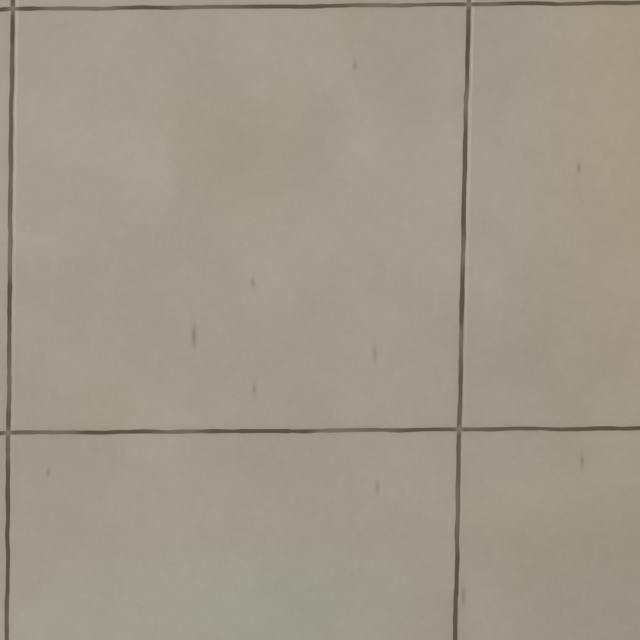
This pattern is drawn by a WebGL 2 fragment shader. Its source:

```glsl
#version 300 es
precision highp float;
// Worn beige floor tiles, each wider than half the canvas, with thin dark grout.
// A slightly skewed grid gives the joints; smooth cellular noise gives clouded glaze,
// fine grain, ragged grout and a few scuffs.

uniform vec2 u_resolution;
out vec4 outColor;

const vec3 TILE_LIGHT  = vec3(0.665, 0.635, 0.585);
const vec3 TILE_DARK   = vec3(0.595, 0.563, 0.510);
const vec3 GROUT_DARK  = vec3(0.350, 0.320, 0.270);
const vec3 GROUT_DUSTY = vec3(0.490, 0.450, 0.400);
const vec3 WARM_TINT   = vec3(0.022, 0.000, -0.020);
const vec3 COOL_TINT   = vec3(-0.016, 0.002, 0.006);
const float GROUT_HALF_WIDTH = 0.0032;

vec2 hash2(vec2 cell) {
    vec3 p = fract(cell.xyx * vec3(0.1031, 0.1030, 0.0973));
    p += dot(p, p.yzx + 33.33);
    return fract((p.xx + p.yz) * p.zy);
}

// Smooth cellular noise: random levels blended around jittered cell points, 0 to 1.
float cellNoise(vec2 p) {
    vec2 cell = floor(p);
    float total = 0.0;
    float weights = 0.0;
    for (int j = -1; j <= 1; j++) {
        for (int i = -1; i <= 1; i++) {
            vec2 id = cell + vec2(i, j);
            vec2 toPoint = id + 0.2 + 0.6 * hash2(id + 40.0) - p;
            float w = pow(max(0.0, 1.0 - dot(toPoint, toPoint) / 1.44), 3.0);
            total += w * hash2(id + 91.0).x;
            weights += w;
        }
    }
    return total / max(weights, 1e-4);
}

// Soft elliptical spot, 1 at its centre.
float spot(vec2 p, vec2 centre, vec2 radius) {
    vec2 d = (p - centre) / radius;
    return exp(-dot(d, d));
}

// Grid position in tile units; the joints lean and spread a little.
vec2 gridPosition(vec2 p, out vec2 spacing) {
    vec2 first  = vec2(0.0105, 0.323) + vec2(0.009, 0.008) * p.yx;
    vec2 second = vec2(0.711, 0.985) + vec2(0.021, 0.011) * p.yx;
    spacing = second - first;
    return (p - first) / spacing;
}

// Signed distance to the nearest joint along one axis.
float jointOffset(float g, float spacing) {
    return (g - floor(g + 0.5)) * spacing;
}

float groutMask(float offset, float halfWidth, float soft) {
    return 1.0 - smoothstep(halfWidth - soft, halfWidth + soft, abs(offset));
}

vec3 tileColor(vec2 p, vec2 id) {
    float clouds = 0.6 * cellNoise(p * 6.0 + 3.0) + 0.4 * cellNoise(p * 15.0 + 7.0);
    float grain = 0.5 * cellNoise(p * 65.0) + 0.5 * cellNoise(p * 190.0);
    float light = 0.52 + 0.22 * (p.y - 0.5) - 0.42 * (p.x - 0.5);
    light += 0.65 * (clouds - 0.5) + 0.28 * (grain - 0.5);
    light += 0.14 * (hash2(id + 17.0).x - 0.5);
    vec3 color = mix(TILE_DARK, TILE_LIGHT, clamp(light, -0.2, 1.2));

    // Warm and cool tints drift across the floor.
    float warmth = cellNoise(p * 4.5 + 21.0) - 0.5;
    color += WARM_TINT * (0.7 * warmth + spot(p, vec2(1.0, 0.78), vec2(0.15, 0.36)));
    color += COOL_TINT * spot(p, vec2(0.5, 0.06), vec2(0.4, 0.12));
    return color;
}

// Small upright scuffs, sparse, one possible in each cell.
float scuffs(vec2 p) {
    vec2 q = p * 6.0;
    vec2 id = floor(q);
    vec2 rnd = hash2(id + 63.0);
    float present = step(0.78, rnd.x);
    return present * spot(fract(q), 0.3 + 0.4 * hash2(id + 5.0), vec2(0.02, 0.03 + 0.05 * rnd.y));
}

void main() {
    vec2 p = gl_FragCoord.xy / u_resolution;
    float pixel = 1.0 / min(u_resolution.x, u_resolution.y);
    float soft = max(0.0014, 0.8 * pixel);

    // Joints, gently wavering.
    vec2 waver = vec2(cellNoise(vec2(p.y * 28.0, 4.5)), cellNoise(vec2(p.x * 28.0, 9.5))) - 0.5;
    vec2 spacing;
    vec2 grid = gridPosition(p + 0.0024 * waver, spacing);
    vec2 offset = vec2(jointOffset(grid.x, spacing.x), jointOffset(grid.y, spacing.y));
    float ragged = GROUT_HALF_WIDTH * (0.85 + 0.35 * cellNoise(p * 75.0 + 11.0));
    float vertical = groutMask(offset.x, ragged, soft);
    float horizontal = groutMask(offset.y, ragged * 0.9, soft);
    float grout = max(vertical, horizontal);

    // Tile face, scuffs and one longer streak.
    vec3 color = tileColor(p, floor(grid));
    color -= 0.07 * scuffs(p);
    color -= 0.10 * spot(p, vec2(0.303, 0.475), vec2(0.004, 0.017));

    // Shaded tile rims, with a faint glint on the right of upright joints.
    color -= 0.04 * exp(-min(abs(offset.x), abs(offset.y)) / 0.005);
    color += 0.06 * p.y * spot(offset.xx, vec2(0.007), vec2(0.003));

    // Grout, dustier in patches and where joints cross.
    float dust = smoothstep(0.35, 0.85, cellNoise(p * 16.0 + 31.0));
    dust = max(0.75 * dust, spot(offset, vec2(0.0), vec2(0.009)));
    color = mix(color, mix(GROUT_DARK, GROUT_DUSTY, dust), grout);
    outColor = vec4(color, 1.0);
}
```
